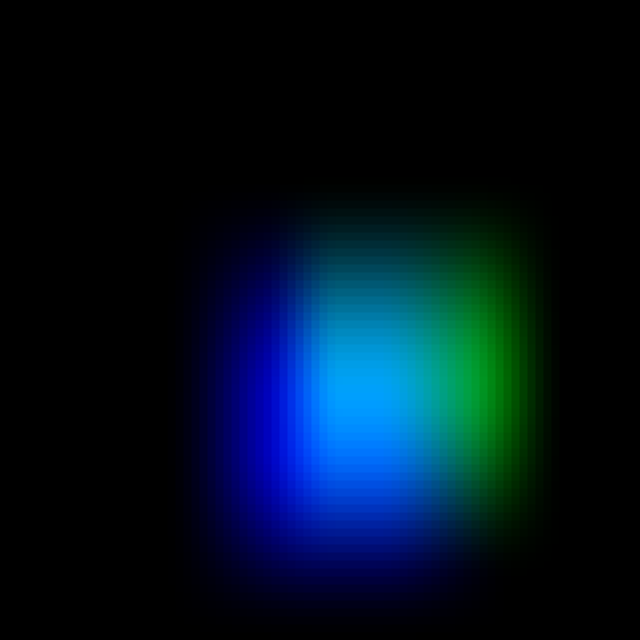
Write a Shadertoy shader that draws this background.

```glsl
// Soft blue and green glows overlapping on black, stepped into a fine grid of cells.

const float CELLS = 80.0;
const vec3 BLUE = vec3(0.0, 0.0, 1.0);
const vec3 GREEN = vec3(0.0, 0.63, 0.0);

// Snap to cell centres, with each step softened over one pixel.
vec2 snapToCells(vec2 uv, float cells, vec2 resolution) {
    vec2 grid = uv * cells;
    vec2 pixel = min(cells / resolution, vec2(1.0));
    vec2 stepEdge = smoothstep(1.0 - pixel, vec2(1.0), fract(grid));
    return (floor(grid) + stepEdge + 0.5) / cells;
}

// Rise from span.x to span.y, hold, then fall from span.z to span.w.
float plateau(float position, vec4 span) {
    return smoothstep(span.x, span.y, position)
         * (1.0 - smoothstep(span.z, span.w, position));
}

// Rounded glow made from one plateau per axis.
float glow(vec2 uv, vec4 spanX, vec4 spanY) {
    return plateau(uv.x, spanX) * plateau(uv.y, spanY);
}

void mainImage(out vec4 fragColor, in vec2 fragCoord) {
    vec2 uv = snapToCells(fragCoord / iResolution.xy, CELLS, iResolution.xy);

    // Tall blue glow, reaching down to the lower edge.
    float blueGlow = glow(uv, vec4(0.254, 0.501, 0.586, 0.807),
                              vec4(-0.003, 0.310, 0.362, 0.727));

    // Green glow, shifted to the upper right.
    float greenGlow = glow(uv, vec4(0.410, 0.534, 0.729, 0.885),
                               vec4(0.089, 0.401, 0.401, 0.733));

    // Add the lights so that they mix to cyan.
    fragColor = vec4(BLUE * blueGlow + GREEN * greenGlow, 1.0);
}
```
